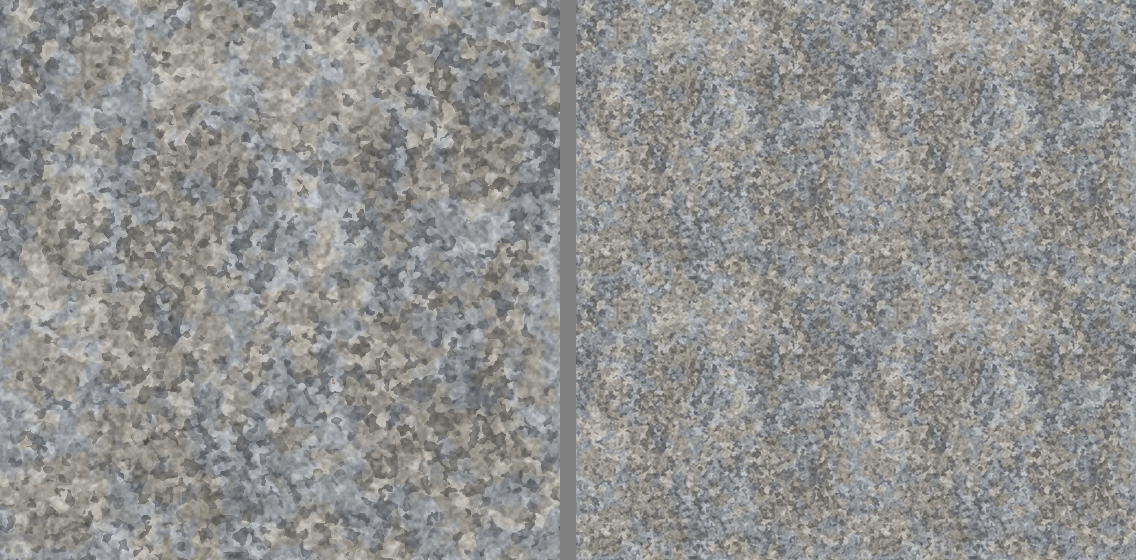
Left: one tile. Right: repeated 2 by 2.
Write a Shadertoy shader that draws this texture.

```glsl
float hash(vec2 cell, float seed) {
    uvec2 q = uvec2(cell) * uvec2(1597334677u, 3812015801u);
    uint n = (q.x ^ q.y ^ (uint(seed) * 2654435769u)) * 1597334677u;
    n = (n ^ (n >> 15)) * 2246822519u;
    n ^= n >> 13;
    return float(n & 65535u) / 65535.0;
}

// Value noise that wraps after a whole number of cells
float noise(vec2 uv, float cells, float seed) {
    vec2 p = uv * cells;
    vec2 i = floor(p), f = fract(p);
    f = f * f * (3.0 - 2.0 * f);
    vec2 a = mod(i, cells), b = mod(i + 1.0, cells);
    return mix(mix(hash(a, seed), hash(vec2(b.x, a.y), seed), f.x),
               mix(hash(vec2(a.x, b.y), seed), hash(b, seed), f.x), f.y);
}

float fbm(vec2 uv, float cells, int octaves, float seed) {
    float sum = 0.0, total = 0.0, weight = 1.0;
    for (int k = 0; k < octaves; k++) {
        sum += weight * noise(uv, cells, seed + float(k));
        total += weight;
        weight *= 0.5;
        cells *= 2.0;
    }
    return sum / total;
}

vec2 warp(vec2 uv, float cells, float amount, float seed) {
    return uv + amount * (vec2(fbm(uv, cells, 2, seed),
                               fbm(uv, cells, 2, seed + 7.0)) - 0.5);
}

// Random tone per crystal, blended softly across crystal borders
float crystals(vec2 uv, float cells, float sharpness, float seed) {
    vec2 p = uv * cells;
    vec2 home = floor(p);
    float sum = 0.0, total = 0.0;
    for (int y = -1; y <= 1; y++)
    for (int x = -1; x <= 1; x++) {
        vec2 cell = home + vec2(x, y);
        vec2 id = mod(cell, cells);
        vec2 toSeed = cell + vec2(hash(id, seed), hash(id, seed + 1.0)) - p;
        float weight = exp(-sharpness * dot(toSeed, toSeed));
        sum += weight * hash(id, seed + 2.0);
        total += weight;
    }
    return sum / total;
}

// Scattered round flecks, present only in a small share of cells
float flecks(vec2 uv, float cells, float share, float radius, float seed) {
    vec2 p = uv * cells;
    vec2 id = mod(floor(p), cells);
    vec2 centre = 0.35 + 0.3 * vec2(hash(id, seed), hash(id, seed + 1.0));
    float present = step(hash(id, seed + 2.0), share);
    return present * (1.0 - smoothstep(0.3 * radius, radius, length(fract(p) - centre)));
}

void mainImage(out vec4 fragColor, in vec2 fragCoord) {
    vec2 uv = fragCoord / iResolution.xy;
    vec2 rough = warp(uv, 96.0, 0.016, 11.0);
    vec2 ragged = warp(uv, 64.0, 0.026, 31.0);

    float cluster = fbm(uv, 7.0, 3, 51.0) - 0.5;
    float fine = fbm(uv, 128.0, 2, 61.0) - 0.5;
    float grit = fbm(rough, 72.0, 2, 71.0) - 0.5;

    // Groundmass drifting between warm and cool grey
    vec3 warmGrey = vec3(0.606, 0.592, 0.560);
    vec3 coolGrey = vec3(0.572, 0.586, 0.602);
    float tint = fbm(ragged, 24.0, 3, 81.0) + 0.5 * (fbm(uv, 5.0, 2, 91.0) - 0.5);
    vec3 color = mix(warmGrey, coolGrey, smoothstep(0.38, 0.62, tint));

    // Pale feldspar patches
    float feldspar = crystals(ragged, 38.0, 12.0, 101.0) - 0.3 * cluster + 0.35 * grit;
    color += vec3(0.100, 0.101, 0.102) * smoothstep(0.54, 0.80, feldspar);

    // Small dark mica grains gathered into clusters
    float mica = crystals(rough, 76.0, 10.0, 121.0) + 0.65 * cluster + 0.3 * grit;
    vec3 micaGrey = mix(vec3(0.455, 0.448, 0.430), vec3(0.430, 0.440, 0.460),
                        smoothstep(0.4, 0.6, tint));
    color = mix(color, micaGrey, 0.92 * smoothstep(0.60, 0.80, mica));

    // Fine surface grain and broad shading
    color += 0.23 * fine + 0.10 * grit - 0.06 * cluster;

    // Rare rust flecks and dark pits
    color = mix(color, vec3(0.50, 0.36, 0.22), 0.6 * flecks(rough, 90.0, 0.0015, 0.32, 141.0));
    color = mix(color, vec3(0.22, 0.21, 0.18), 0.75 * flecks(rough, 40.0, 0.002, 0.35, 151.0));

    fragColor = vec4(clamp(color, 0.0, 1.0), 1.0);
}
```
